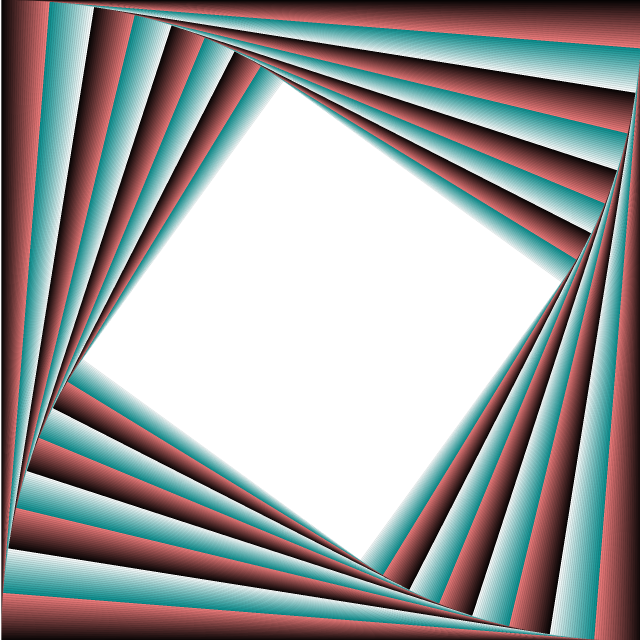
Write a WebGL 1 fragment shader that draws this background.

```glsl
precision highp float;

uniform vec2 u_resolution;

const float TOTAL_TURN = 0.6283185;
const float BAND_COUNT = 8.0;
const float STEPS_PER_BAND = 20.0;
const vec3 PAPER = vec3(1.0);
const vec3 BLACK = vec3(0.015, 0.01, 0.01);
const vec3 CORAL = vec3(0.95, 0.49, 0.49);
const vec3 TEAL = vec3(0.02, 0.545, 0.545);

// Signed distance to a square that shrinks as it turns clockwise
float whirlSquare(vec2 p, float turn, float halfSide) {
  float c = cos(turn);
  float s = sin(turn);
  vec2 q = abs(vec2(c * p.x - s * p.y, s * p.x + c * p.y));
  return max(q.x, q.y) - halfSide * exp(-turn);
}

// Turn of the innermost nested square containing p, by bisection
float innermostTurn(vec2 p, float halfSide) {
  float low = 0.0;
  float high = TOTAL_TURN;
  for (int i = 0; i < 14; i++) {
    float middle = 0.5 * (low + high);
    if (whirlSquare(p, middle, halfSide) < 0.0) low = middle;
    else high = middle;
  }
  return low;
}

// Alternating black-to-coral and teal-to-white ramps
vec3 bandColor(float band) {
  float ramp = fract(band);
  float isTeal = step(1.0, mod(band, 2.0));
  return mix(mix(BLACK, CORAL, ramp), mix(TEAL, PAPER, ramp), isTeal);
}

// Fine dark outline at the border of each turning step
float outlineShade(float band, float strength) {
  float phase = fract(band * STEPS_PER_BAND);
  return 1.0 - strength * (1.0 - smoothstep(0.1, 0.5, phase));
}

vec3 whirlColor(vec2 p, float halfSide) {
  if (whirlSquare(p, 0.0, halfSide) > 0.0) return PAPER;
  if (whirlSquare(p, TOTAL_TURN, halfSide) < 0.0) return PAPER;
  float band = innermostTurn(p, halfSide) / TOTAL_TURN * BAND_COUNT;
  return bandColor(band) * outlineShade(band, 0.17);
}

void main() {
  float scale = min(u_resolution.x, u_resolution.y);
  vec2 center = vec2(0.003, -0.001);
  vec3 color = vec3(0.0);

  // Average a 3 by 3 grid of samples for smooth edges
  for (int j = 0; j < 3; j++) {
    for (int i = 0; i < 3; i++) {
      vec2 offset = (vec2(float(i), float(j)) - 1.0) / 3.0;
      vec2 p = (gl_FragCoord.xy + offset - 0.5 * u_resolution) / scale;
      color += whirlColor(p - center, 0.501);
    }
  }
  gl_FragColor = vec4(color / 9.0, 1.0);
}
```
